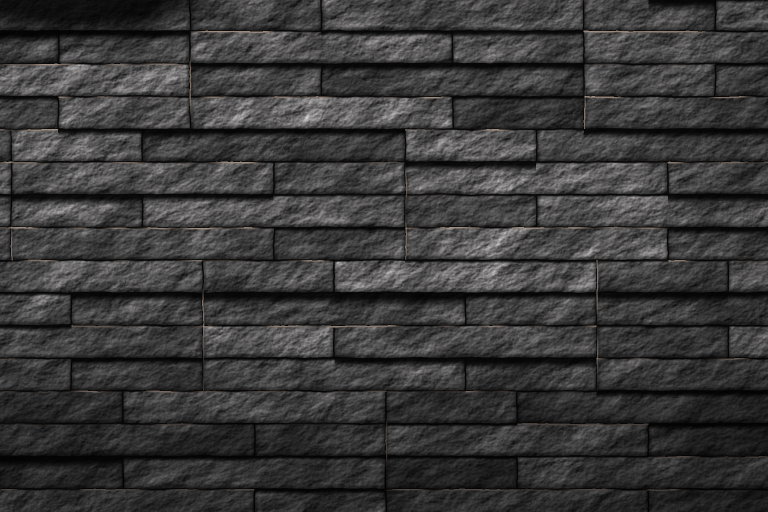
Write a Shadertoy shader that draws this texture.

```glsl
// Dark split-slate wall: staggered courses of long and short stones with raking top light.

#define COURSE 0.0639       // height of one course
#define PANEL 0.7695        // width of a long + short pair
#define TOP_OFFSET 0.0033   // part of the first course cut off at the top
#define GAP 0.0012          // half width of a joint
#define WOBBLE 0.0022       // unevenness of the edges
#define RELIEF 6.0          // strength of the cleft surface
#define SHADOW_DROP 0.026   // longest shadow cast by a proud stone
#define SAMPLES 2           // supersampling per axis

const vec4 BAND_START = vec4(0.371, 0.022, 0.396, -0.016); // panel shift per four courses
const vec3 SLATE = vec3(1.0, 0.985, 0.985);
const vec3 DUST = vec3(0.64, 0.57, 0.52);
const vec3 CREVICE = vec3(0.025, 0.023, 0.023);

struct Brick {
    vec2 local;   // position from the lower left corner
    vec2 size;
    vec2 id;
    float proud;  // how far the stone stands out, 0 to 1
    float side;   // 0 = left stone of the panel, 1 = right
};

float hash(vec2 p) {
    vec3 q = fract(p.xyx * 0.1031);
    q += dot(q, q.yzx + 33.33);
    return fract((q.x + q.y) * q.z);
}

vec2 gradient(vec2 cell) {
    float angle = 6.2832 * hash(cell);
    return vec2(cos(angle), sin(angle));
}

float noise(vec2 p) {
    vec2 i = floor(p), f = p - i;
    vec2 u = f * f * f * (f * (f * 6.0 - 15.0) + 10.0);
    vec2 e = vec2(1, 0);
    float a = dot(gradient(i), f);
    float b = dot(gradient(i + e.xy), f - e.xy);
    float c = dot(gradient(i + e.yx), f - e.yx);
    float d = dot(gradient(i + 1.0), f - 1.0);
    return 1.4 * mix(mix(a, b, u.x), mix(c, d, u.x), u.y);
}

float fbm(vec2 p) {
    float sum = 0.0, amp = 0.5;
    for (int i = 0; i < 5; i++) {
        sum += amp * noise(p);
        p = mat2(1.6, 1.2, -1.2, 1.6) * p + 7.3;
        amp *= 0.55;
    }
    return sum;
}

// Each panel holds one short and one long stone; their order flips every course.
Brick brickAt(vec2 p) {
    float t = 1.0 + TOP_OFFSET - p.y;
    float row = floor(t / COURSE);
    int band = int(mod(floor(row / 4.0), 4.0));
    float x = (p.x - BAND_START[band]) / PANEL;
    float panel = floor(x), u = 3.0 * (x - panel);
    float split = 1.0 + mod(row, 2.0);
    float side = step(split, u);
    float lo = side * split, hi = mix(split, 3.0, side);
    vec2 id = vec2(panel * 2.0 + side + 20.0, row + 7.0);
    return Brick(vec2((u - lo) * PANEL / 3.0, (row + 1.0) * COURSE - t),
                 vec2((hi - lo) * PANEL / 3.0, COURSE), id, hash(id), side);
}

// Brightness of the cleft stone face.
float stoneFace(vec2 p, Brick b) {
    vec2 q = p + 9.0 * vec2(hash(b.id + 3.1), hash(b.id + 8.7));
    q.y = 1.5 * q.y - 0.35 * q.x;
    float slope = fbm(q * 15.0) - fbm(q * 15.0 + vec2(-0.03, 0.07));
    float tone = mix(0.22, 0.36, hash(b.id + 5.5)) * (1.0 + 0.65 * fbm(q * 8.0));
    float vein = 1.0 - smoothstep(0.0, 0.03, abs(noise(q * 11.0 + 0.5 * noise(q * 40.0))));
    vein *= smoothstep(0.15, 0.5, noise(q * 6.0 + 4.0));
    float grain = 0.12 * noise(p * 210.0) + 0.10 * noise(p * 120.0);
    return tone * max(0.2, 1.0 + RELIEF * 0.5 * slope + grain) + 0.09 * vein;
}

vec3 wall(vec2 p) {
    vec2 bend = vec2(noise(p * 23.0), noise(p * 19.0 + 40.0))
              + 0.5 * vec2(noise(p * 90.0), noise(p * 80.0 + 11.0));
    vec2 w = p + WOBBLE * 0.7 * bend;
    Brick b = brickAt(w);
    Brick above = brickAt(w + vec2(0, COURSE));
    vec2 inset = min(b.local, b.size - b.local);
    float fromTop = b.size.y - b.local.y;
    float step_ = b.proud - above.proud;

    // Stone face, worn edges and the shadow of the course above
    float face = stoneFace(p, b) * mix(0.85, 1.1, b.proud);
    face *= mix(0.5, 1.0, smoothstep(0.0, 0.012, b.local.y));
    face *= mix(0.6, 1.0, smoothstep(0.0, 0.010, inset.x));
    float drop = SHADOW_DROP * max(-step_, 0.0);
    face *= mix(0.12, 1.0, smoothstep(drop * 0.35, drop * 1.3 + 0.004, fromTop));
    vec3 color = SLATE * face;

    // Joints, then dusty light on proud top edges and panel ends
    color = mix(CREVICE, color, smoothstep(GAP * 0.5, GAP * 1.8, min(inset.x, inset.y)));
    float rim = 1.0 - smoothstep(0.0015, 0.0042, fromTop);
    rim *= smoothstep(-0.1, 0.25, step_) * smoothstep(-0.35, 0.35, noise(p * vec2(14, 9)));
    float seam = (1.0 - b.side) * (1.0 - smoothstep(0.001, 0.0036, b.local.x));
    seam *= smoothstep(-0.15, 0.4, noise(p * vec2(3, 9) + 17.0));
    color = mix(color, DUST, clamp(0.85 * rim + 0.7 * seam, 0.0, 0.85));

    // Light falls off toward the floor, the right side and the upper left corner
    float light = mix(0.55, 1.12, smoothstep(0.0, 0.5, p.y));
    light *= 1.0 - 0.2 * smoothstep(1.1, 1.5, p.x);
    light *= mix(0.15, 1.0, smoothstep(0.5, 1.3, length((p - vec2(0.15, 1.0)) / vec2(0.26, 0.07))));
    return color * light;
}

void mainImage(out vec4 fragColor, in vec2 fragCoord) {
    vec3 sum = vec3(0);
    for (int i = 0; i < SAMPLES * SAMPLES; i++) {
        vec2 jitter = (vec2(i % SAMPLES, i / SAMPLES) + 0.5) / float(SAMPLES) - 0.5;
        sum += wall((fragCoord + jitter) / iResolution.y);
    }
    fragColor = vec4(sum / float(SAMPLES * SAMPLES), 1.0);
}
```
